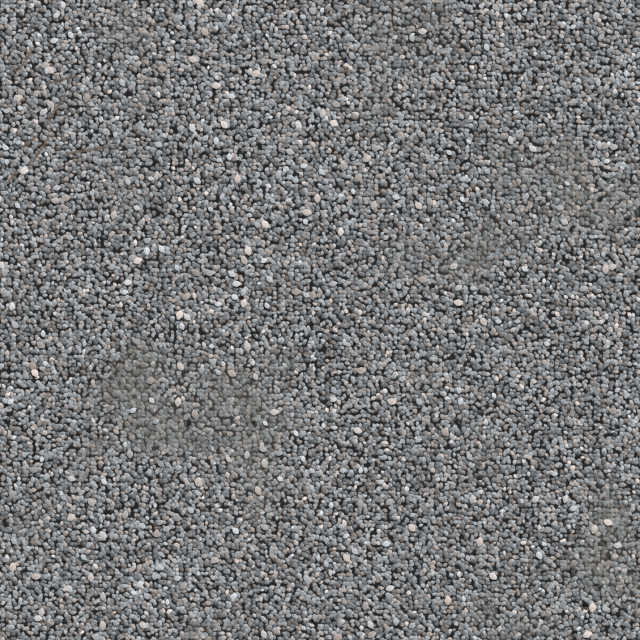
A WebGL 2 fragment shader for this texture:

```glsl
#version 300 es
precision highp float;
// Fine grey gravel with pale pebbles, dusty patches and a few dry twigs.

#define GRAIN_CELLS 150.0
#define PEBBLE_CELLS 66.0
#define GRAIN_RADIUS 0.64
#define PEBBLE_RADIUS 0.36
#define PEBBLE_SHARE 0.08
#define BASE_TONE 0.55
#define TONE_SPREAD 0.30
#define RELIEF 0.17
#define GAP_COLOR vec3(0.155, 0.152, 0.152)
#define DUST_COLOR vec3(0.475, 0.468, 0.445)
#define LIGHT_DIR vec2(0.5, 0.86)
#define TWIG_COUNT 7

uniform vec2 u_resolution;
out vec4 fragColor;

struct Stone {
    float dist;   // 0 at the centre, 1 at the rim
    vec2 offset;  // position relative to the centre, in radii
    vec3 rnd;     // random values of this stone
};

// Integer hash giving three values from 0 to 1
vec3 hash3(vec2 cell, float seed) {
    uvec3 v = uvec3(ivec3(cell, seed) + 4096) * 1664525u + 1013904223u;
    v.x += v.y * v.z; v.y += v.z * v.x; v.z += v.x * v.y;
    v ^= v >> 16u;
    v.x += v.y * v.z; v.y += v.z * v.x; v.z += v.x * v.y;
    return vec3(v >> 8u) / 16777216.0;
}

float cornerSlope(vec2 cell, vec2 d) {
    float angle = 6.2832 * hash3(cell, 9.0).x;
    return dot(vec2(cos(angle), sin(angle)), d);
}

// Gradient noise, about -0.7 to 0.7
float gradientNoise(vec2 p) {
    vec2 i = floor(p), f = p - i;
    vec2 w = f * f * f * (f * (f * 6.0 - 15.0) + 10.0);
    vec2 e = vec2(1.0, 0.0);
    return mix(mix(cornerSlope(i, f), cornerSlope(i + e, f - e), w.x),
               mix(cornerSlope(i + e.yx, f - e.yx), cornerSlope(i + 1.0, f - 1.0), w.x), w.y);
}

// Nearest elongated stone; only the given share of cells holds one
Stone nearestStone(vec2 p, float radius, float share, float seed) {
    Stone best = Stone(9.0, vec2(0.0), vec3(0.0));
    vec2 home = floor(p);
    for (int y = -1; y <= 1; y++) {
        for (int x = -1; x <= 1; x++) {
            vec2 cell = home + vec2(x, y);
            vec3 place = hash3(cell, seed);
            vec3 rnd = hash3(cell, seed + 1.0);
            if (rnd.z > share) continue;
            vec2 d = p - cell - 0.5 - 0.85 * (place.xy - 0.5);
            float angle = -0.6 + 2.6 * (place.z - 0.5);
            float c = cos(angle), s = sin(angle);
            vec2 q = vec2(c * d.x + s * d.y, c * d.y - s * d.x) * vec2(0.84, 1.2);
            float size = radius * mix(0.72, 1.2, rnd.x);
            // Blend of round and angular outlines
            float dist = mix(length(q), abs(q.x) * 0.75 + abs(q.y) * 0.75, 0.4) / size;
            if (dist < best.dist) best = Stone(dist, d / size, rnd);
        }
    }
    return best;
}

// Cool grey to warm pink tint
vec3 tint(float r) {
    return mix(vec3(0.97, 1.0, 1.025), vec3(1.05, 0.99, 0.95), smoothstep(0.5, 1.0, r));
}

float segmentDistance(vec2 p, vec2 a, vec2 b) {
    vec2 ab = b - a;
    return length(p - a - ab * clamp(dot(p - a, ab) / dot(ab, ab), 0.0, 1.0));
}

vec3 gravel(vec2 uv) {
    float patches = gradientNoise(uv * 4.0 + 7.0) + 0.5 * gradientNoise(uv * 11.0);
    float grit = gradientNoise(uv * 290.0);

    // Packed small grains
    Stone grain = nearestStone(uv * GRAIN_CELLS, GRAIN_RADIUS, 1.0, 1.0);
    float tone = BASE_TONE + TONE_SPREAD * (grain.rnd.y - 0.5) + 0.16 * step(0.93, grain.rnd.z);
    tone += RELIEF * dot(grain.offset, LIGHT_DIR) + 0.13 * grit;
    vec3 color = tone * tint(fract(grain.rnd.z * 7.0));
    color = mix(color, GAP_COLOR, smoothstep(0.62, 1.2, grain.dist));

    // Dust that fills the gaps
    float dust = smoothstep(0.05, 0.6, patches) * 0.45;
    color = mix(color, DUST_COLOR + 0.1 * grit, dust);

    // Pale pebbles with shadows, denser to the left
    float share = PEBBLE_SHARE * (1.45 - 0.8 * uv.x - 0.6 * patches);
    vec2 p = uv * PEBBLE_CELLS;
    Stone shade = nearestStone(p + 0.16 * LIGHT_DIR, PEBBLE_RADIUS, PEBBLE_SHARE, 20.0);
    color *= 1.0 - 0.45 * (1.0 - smoothstep(0.75, 1.15, shade.dist));
    Stone pebble = nearestStone(p, PEBBLE_RADIUS, share, 20.0);
    float pale = mix(0.6, 0.85, pebble.rnd.y) + 0.1 * dot(pebble.offset, LIGHT_DIR) + 0.08 * grit;
    color = mix(color, pale * tint(pebble.rnd.x), 1.0 - smoothstep(0.8, 1.05, pebble.dist));

    // Dry twigs near the upper left corner
    for (int i = 0; i < TWIG_COUNT; i++) {
        vec3 r = hash3(vec2(i, 3), 40.0);
        vec2 start = vec2(0.01, 0.7) + r.xy * vec2(0.1, 0.26);
        float angle = 0.1 + 0.9 * r.z;
        vec2 end = start + mix(0.02, 0.06, r.x) * vec2(cos(angle), sin(angle));
        float d = segmentDistance(uv + 0.002 * gradientNoise(uv * 45.0), start, end);
        vec3 bark = vec3(0.43, 0.38, 0.34) + 0.12 * grit;
        color = mix(color, bark, 0.8 * (1.0 - smoothstep(0.0012, 0.003, d)));
    }
    return color;
}

void main() {
    // Four samples per pixel smooth the edges
    vec3 sum = vec3(0.0);
    for (int i = 0; i < 4; i++) {
        vec2 shift = vec2(i % 2, i / 2) * 0.5 - 0.25;
        sum += gravel((gl_FragCoord.xy + shift) / u_resolution.y);
    }
    fragColor = vec4(clamp(sum * 0.25, 0.0, 1.0), 1.0);
}
```
